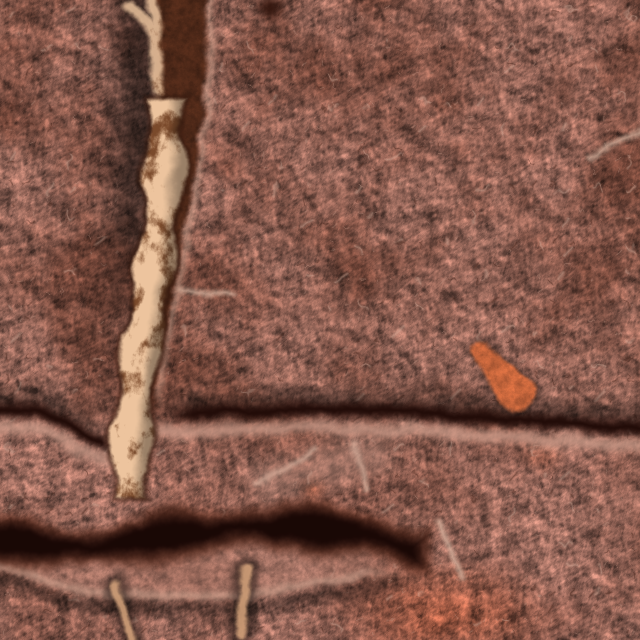
This texture is drawn by a Shadertoy shader. Its source:

```glsl
vec3 col;

float hash(vec2 p) {
  p = fract(p * vec2(.1031, .1137));
  p += dot(p, p.yx + 33.33);
  return fract((p.x + p.y) * p.x * 7.31);
}

float noise(vec2 p) {
  vec2 i = floor(p), f = fract(p);
  f = f * f * (3. - 2. * f);
  return mix(mix(hash(i), hash(i + vec2(1, 0)), f.x),
             mix(hash(i + vec2(0, 1)), hash(i + 1.), f.x), f.y);
}

float fbm(vec2 p) {
  float sum = 0., amp = .5;
  for (int i = 0; i < 5; i++) {
    sum += amp * noise(p);
    p = mat2(1.6, 1.2, -1.2, 1.6) * p + 17.3;
    amp *= .55;
  }
  return sum;
}

// Relief stretched along a falling diagonal
float relief(vec2 p) {
  return fbm(mat2(.8, .6, -.6, .8) * p * vec2(42, 24) + 40.);
}

float segment(vec2 p, vec4 s) {
  vec2 d = s.zw - s.xy;
  return length(p - s.xy - d * clamp(dot(p - s.xy, d) / dot(d, d), 0., 1.));
}

float cover(float d, float soft) { return 1. - smoothstep(-soft, soft, d); }

float bell(float x, float width) { return exp(-x * x / (width * width)); }

void paint(vec3 tint, float amount) { col = mix(col, tint, amount); }

void shade(float amount) { col *= 1. - amount; }

// Scattered mineral slivers, one per cell
float slivers(vec2 g, float density) {
  vec2 cell = floor(g);
  float angle = hash(cell + 5.) * 3. - 1.8;
  vec2 c = .3 + .4 * vec2(hash(cell + 11.), hash(cell + 23.));
  vec2 dir = vec2(cos(angle), sin(angle)) * (.04 + .17 * hash(cell + 31.));
  vec2 q = fract(g) + .25 * (noise(g * 5.) - .5);
  return cover(segment(q, vec4(c - dir, c + dir)) - .03, .07) * step(hash(cell + 47.), density);
}

void mainImage(out vec4 fragColor, in vec2 fragCoord) {
  vec2 uv = fragCoord / iResolution.xy;
  vec2 p = uv + .016 * (vec2(fbm(uv * 28.), fbm(uv * 28. + 70.)) - .5);

  // Brick surface lit from the upper right
  float slope = relief(uv) - relief(uv + vec2(.0035, .005));
  float grain = fbm(uv * 110.);
  col = mix(vec3(.43, .26, .21), vec3(.57, .39, .34), smoothstep(.25, .75, fbm(uv * 7. + 3.)));
  paint(vec3(.61, .42, .37), .4 * cover(uv.y - .32, .04));
  float red = cover(length((p - vec2(.7, .04)) * vec2(.7, 1.3)) - .07, .07)
            + cover(length(p - vec2(.49, .237)) - .012, .018)
            + .5 * cover(length(p - vec2(.85, .29)) - .02, .025);
  paint(vec3(.66, .33, .22), .65 * min(red, 1.));
  col *= 1. + 2.6 * clamp(slope, -.16, .2) + .55 * (grain - .5);
  paint(vec3(.8, .65, .58), .55 * slivers(uv * 22., .3));
  paint(vec3(.75, .58, .51), .45 * slivers(uv * 47. + 17., .25));
  paint(vec3(.28, .15, .11), .55 * slivers(uv * 33. + 23., .35));

  // Pale veins
  float vein = segment(p, vec4(.28, .55, .365, .54));
  vein = min(vein, segment(p, vec4(.92, .755, 1, .797)));
  vein = min(vein, segment(p, vec4(.4, .245, .49, .295)));
  vein = min(vein, segment(p, vec4(.555, .31, .57, .235)));
  vein = min(vein, segment(p, vec4(.685, .185, .725, .1)));
  paint(vec3(.86, .72, .64), .7 * cover(vein - .004, .006));
  paint(vec3(.74, .57, .51), .4 * cover(segment(p, vec4(.42, .25, .58, .29)) - .03, .03));

  // Horizontal joint with a lit lower lip
  float jointY = p.x < .21 ? .36 - .055 * smoothstep(.05, .18, p.x)
    : .354 + .006 * bell(p.x - .47, .16) - .02 * smoothstep(.65, 1., p.x);
  float open = 1. - smoothstep(.16, .18, p.x) * (1. - smoothstep(.25, .31, p.x));
  float dy = p.y - jointY;
  paint(vec3(.79, .6, .53), .75 * bell(dy + .028, .012));
  shade(.35 * open * bell(dy - .016, .02));
  paint(vec3(.13, .045, .03), open * cover(abs(dy) - .01, .011));

  // Deep crack above a rounded lip
  float crackY = .163 - .018 * bell(p.x - .12, .1) + .015 * bell(p.x - .43, .13)
    - .025 * smoothstep(.57, .66, p.x);
  float lipY = .105 - .04 * smoothstep(0., .15, p.x) + .035 * smoothstep(.35, .62, p.x);
  float lipEnd = cover(p.x - .59, .05);
  float lip = cover(lipY - p.y, .005) * cover(p.y - crackY + .01, .01);
  paint(vec3(.67, .47, .41) * (.75 + .5 * grain), .6 * lip * lipEnd);
  paint(vec3(.82, .65, .57), .5 * lipEnd * bell(p.y - lipY - .007, .008));
  shade(.4 * lipEnd * bell(p.y - lipY + .014, .012));
  float crack = max(abs(p.y - crackY) - .026 - .008 * sin(p.x * 27. + 1.), p.x - .663);
  paint(vec3(.3, .14, .09), .8 * cover(crack - .008, .014));
  paint(vec3(.1, .03, .02), cover(crack + .006, .013));

  // Vertical joint: soft shadow, brown wall, cream mortar
  float dx = p.x - .205 - .055 * smoothstep(.25, .8, p.y);
  float wallX = p.x - .24 - .08 * smoothstep(.3, .9, p.y);
  float above = smoothstep(.34, .42, p.y);
  shade(.6 * smoothstep(.33, .8, p.y) * bell(dx + .04, .045));
  paint(vec3(.78, .62, .54), .45 * above * bell(wallX - .007, .007));
  paint(vec3(.29, .15, .09) * (.7 + .6 * grain), above * cover(max(wallX, -dx - .015), .007));
  float mortar = max(abs(dx) - .027 - .006 * sin(p.y * 45.), max(p.y - .845, .222 - p.y));
  vec3 cream = mix(vec3(.48, .29, .17), vec3(.93, .77, .62),
    smoothstep(.3, .58, fbm(uv * vec2(38, 30) + 9.)));
  cream *= 1. - .35 * smoothstep(0., .025, dx);
  paint(vec3(.2, .09, .05), .7 * cover(mortar - .006, .006));
  paint(cream, cover(mortar, .005));
  float crumbs = min(segment(p, vec4(.205, .99, .24, .95)), segment(p, vec4(.24, 1, .246, .86)));
  paint(cream, .85 * cover(crumbs - .009, .006));

  // Small mortar fins along the bottom
  float fins = min(segment(p, vec4(.183, .085, .205, 0)), segment(p, vec4(.384, .11, .375, .01)));
  shade(.5 * cover(fins - .018, .012));
  paint(vec3(.85, .65, .49), .85 * cover(fins - .007, .005));

  // Orange chip and the pit at the upper edge
  float chip = segment(p, vec4(.752, .455, .812, .385)) - .014 - .012 * cover(p.y - .425, .035);
  shade(.35 * cover(chip - .006, .008));
  paint(vec3(.76, .39, .23) * (.75 + .5 * grain), cover(chip, .005));
  paint(vec3(.18, .07, .04), .9 * cover(length(p - vec2(.425, .987)) - .016, .014));

  fragColor = vec4(clamp(col, 0., 1.), 1);
}
```
